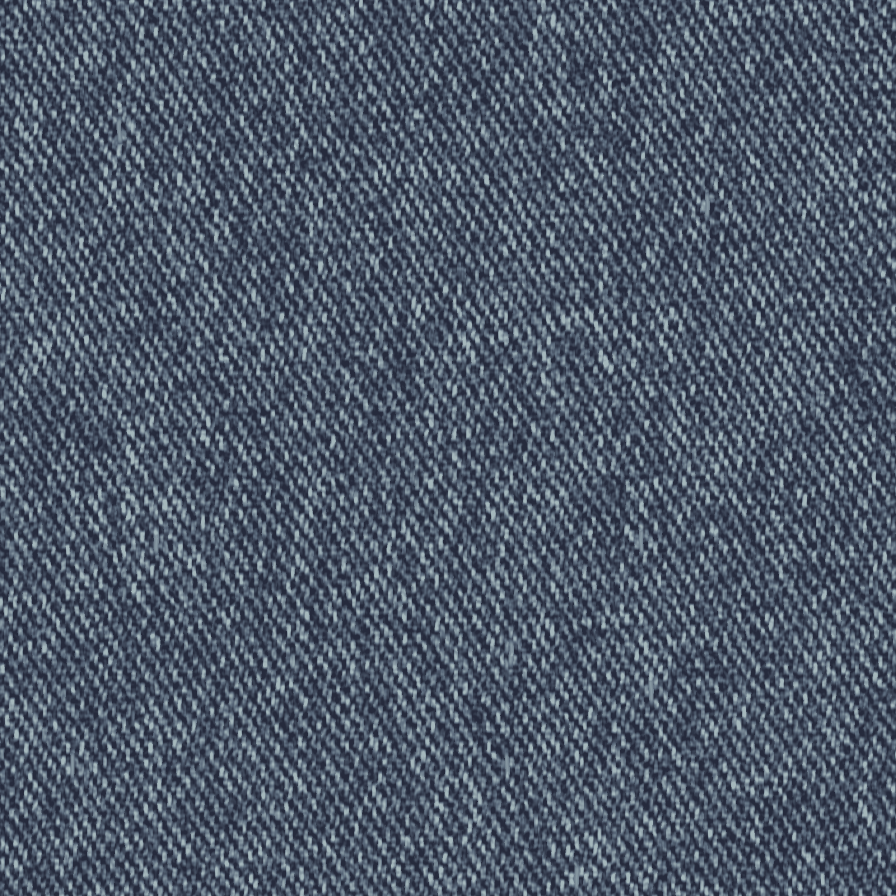
Reproduce this texture procedurally as a WebGL 1 fragment shader.

```glsl
precision highp float;
// Washed blue denim: steep twill ridges built from short vertical warp floats.
uniform vec2 u_resolution;

const float THREADS = 192.0;      // warp threads across the canvas
const float FLOATS = 41.0;        // floats along one thread
const float TWILL_STEP = 1.0 / 3.0; // phase shift from thread to thread
const float HALF_LENGTH = 0.25;   // half a float, as a share of its period
const float END_SOFTNESS = 0.15;
const float THREAD_GAP = 0.35;    // darkening between threads
const float WANDER = 0.004;       // slow bending of the weave
const float WOBBLE = 0.0022;      // small unevenness of the threads
const float JITTER = 0.09;        // misplacement of threads and floats
const float BASE_TONE = 0.05;
const float GRAIN = 0.56;
const float WEAR = 0.09;          // broad faded patches
const float STREAKS = 0.12;       // vertical yarn streaks
const float SLUB_RARITY = 0.9992;
const vec3 INDIGO_DARK = vec3(0.145, 0.165, 0.235);
const vec3 INDIGO_MID = vec3(0.355, 0.415, 0.485);
const vec3 YARN_PALE = vec3(0.58, 0.65, 0.68);

float hash(vec2 cell) {
  vec3 q = fract(cell.xyx * 0.1031);
  q += dot(q, q.yzx + 33.33);
  return fract((q.x + q.y) * q.z);
}

float cornerSlope(vec2 cell, vec2 offset) {
  float angle = 6.2832 * hash(cell + 71.0);
  return dot(vec2(cos(angle), sin(angle)), offset);
}

float gradientNoise(vec2 p) {
  vec2 c = floor(p);
  vec2 f = p - c;
  vec2 w = f * f * f * (f * (f * 6.0 - 15.0) + 10.0);
  vec2 e = vec2(1.0, 0.0);
  float low = mix(cornerSlope(c, f), cornerSlope(c + e.xy, f - e.xy), w.x);
  float high = mix(cornerSlope(c + e.yx, f - e.yx), cornerSlope(c + e.xx, f - e.xx), w.x);
  return mix(low, high, w.y);
}

// Brightness of the cloth, 0 for deep indigo and 1 for bare yarn.
float clothTone(vec2 p) {
  vec2 q = p + WANDER * vec2(gradientNoise(p * 5.0), gradientNoise(p * 6.0 + 40.0));
  q += WOBBLE * vec2(gradientNoise(p * vec2(75.0, 60.0)), gradientNoise(p * 85.0 + 17.0));

  // Locate the thread and the float on it
  float column = q.x * THREADS;
  float thread = floor(column);
  float across = column - thread - 0.5;
  float phase = q.y * FLOATS + thread * TWILL_STEP + JITTER * hash(vec2(thread, 7.0));
  vec2 cell = vec2(thread, floor(phase));
  float chance = hash(cell + 13.0);
  float along = fract(phase) - 0.5 + JITTER * (hash(cell + 131.0) - 0.5);

  // Rounded float with its own length and fading
  float halfLength = HALF_LENGTH + 0.12 * (hash(cell + 57.0) - 0.5);
  float body = 1.0 - smoothstep(halfLength - END_SOFTNESS, halfLength + END_SOFTNESS, abs(along));
  body *= 1.0 - THREAD_GAP * smoothstep(0.15, 0.5, abs(across));
  float tone = BASE_TONE + body * mix(0.48, 1.12, chance * sqrt(chance));

  // Fibres, streaks and wear
  float grain = gradientNoise(p * vec2(223.0, 181.0));
  grain += 0.6 * gradientNoise(p * vec2(139.0, 103.0) + 31.0);
  tone += GRAIN * grain * (0.75 + 0.45 * body);
  float fade = STREAKS * gradientNoise(p * vec2(44.0, 9.0) + 9.0);
  fade += WEAR * gradientNoise(p * vec2(9.0, 6.0) + 23.0);
  tone += fade * (0.45 + body);

  // Rare long pale slubs
  float run = p.y * 24.0;
  float slub = step(SLUB_RARITY, hash(vec2(thread + 300.0, floor(run))));
  slub *= smoothstep(0.0, 0.3, 0.5 - abs(fract(run) - 0.5));
  return max(tone, slub * (0.9 - 0.5 * abs(across)));
}

vec3 denimColor(float tone) {
  float t = clamp(tone, -0.16, 1.15) * 2.0;
  vec3 lower = mix(INDIGO_DARK, INDIGO_MID, min(t, 1.0));
  return lower + (YARN_PALE - INDIGO_MID) * max(t - 1.0, 0.0);
}

void main() {
  // Average four samples per pixel
  vec3 color = vec3(0.0);
  for (int k = 0; k < 4; k++) {
    float n = float(k);
    vec2 offset = (vec2(mod(n, 2.0), floor(n / 2.0)) - 0.5) * 0.5;
    color += denimColor(clothTone((gl_FragCoord.xy + offset) / u_resolution.y));
  }
  gl_FragColor = vec4(color / 4.0, 1.0);
}
```
